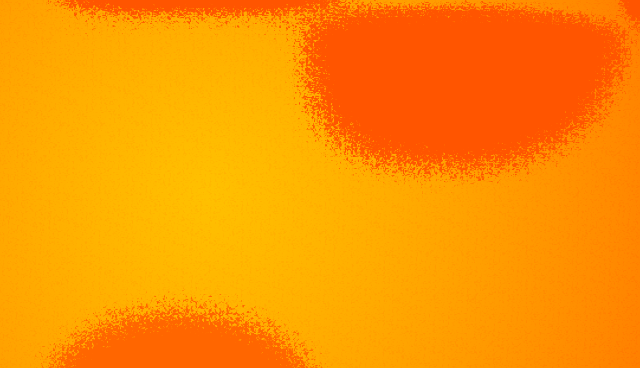
Reproduce this background procedurally as a Shadertoy shader.

```glsl
// Warm yellow-to-orange radial gradient with sprayed red-orange blobs.
// Blobs are rounded superellipse distances; adding fine value noise to the
// distance before thresholding breaks their edges into scattered grains.

const float ASPECT = 1.745;
const vec2 GLOW_CENTER = vec2(0.57, 0.48);

float hash(vec2 p) {
    return fract(sin(dot(p, vec2(127.1, 311.7))) * 43758.5453);
}

float valueNoise(vec2 p) {
    vec2 cell = floor(p), f = fract(p);
    f = f * f * (3.0 - 2.0 * f);
    float low = mix(hash(cell), hash(cell + vec2(1.0, 0.0)), f.x);
    float high = mix(hash(cell + vec2(0.0, 1.0)), hash(cell + 1.0), f.x);
    return mix(low, high, f.y);
}

// Two octaves of grain, centred on zero
float sprayGrain(vec2 p) {
    return 0.65 * valueNoise(p * 310.0) + 0.35 * valueNoise(p * 170.0 + 37.0) - 0.5;
}

// Approximate distance to a superellipse; power 2 is a plain ellipse
float blobDistance(vec2 p, vec2 center, vec2 radius, float power) {
    vec2 offset = p - center;
    vec2 q = pow(abs(offset) / radius + 1e-4, vec2(power));
    float k = pow(q.x + q.y, 1.0 / power);
    return k * (k - 1.0) / (length(offset / (radius * radius)) + 1e-4);
}

float smoothUnion(float a, float b, float blend) {
    float h = max(blend - abs(a - b), 0.0) / blend;
    return min(a, b) - 0.25 * blend * h * h;
}

// Large blob: flat top, full belly, squarer on its left side
float largeBlob(vec2 p) {
    vec2 center = vec2(1.266, 0.898);
    float height = p.y > center.y ? 0.084 : 0.357;
    float power = mix(2.9, 2.0, smoothstep(-0.2, 0.2, p.x - center.x));
    return blobDistance(p, center, vec2(0.432, height), power);
}

float allBlobs(vec2 p) {
    float topStrip = blobDistance(p, vec2(0.545, 1.136), vec2(0.432, 0.175), 4.0);
    float corner = blobDistance(p, vec2(1.784, 1.0), vec2(0.09, 0.08), 2.0);
    float lower = blobDistance(p, vec2(0.492, -0.068), vec2(0.366, 0.222), 2.0);
    float upper = smoothUnion(largeBlob(p), topStrip, 0.05);
    return min(min(upper, corner), lower);
}

// Radial gradient with faint darker flecks
vec3 background(vec2 p, float grain) {
    float d = distance(p, GLOW_CENTER);
    float green = 0.755 - 0.13 * d - 0.055 * d * d;
    float fleck = smoothstep(-0.05, 0.4, grain);
    return vec3(1.0, green - 0.04 * fleck, 0.0);
}

void mainImage(out vec4 fragColor, in vec2 fragCoord) {
    vec2 p = fragCoord / iResolution.xy * vec2(ASPECT, 1.0);
    float grain = sprayGrain(p);

    // The spray tightens towards the top edge
    float spread = mix(0.145, 0.06, smoothstep(0.9, 0.98, p.y));
    float edge = allBlobs(p) + grain * spread;
    float softness = 0.17 * spread;
    float paint = 1.0 - smoothstep(-softness, softness, edge);

    vec3 paintColor = vec3(1.0, mix(0.4, 0.335, smoothstep(0.1, 0.5, p.y)), 0.0);
    vec3 color = mix(background(p, sprayGrain(p + 5.0)), paintColor, paint);
    fragColor = vec4(color, 1.0);
}
```
